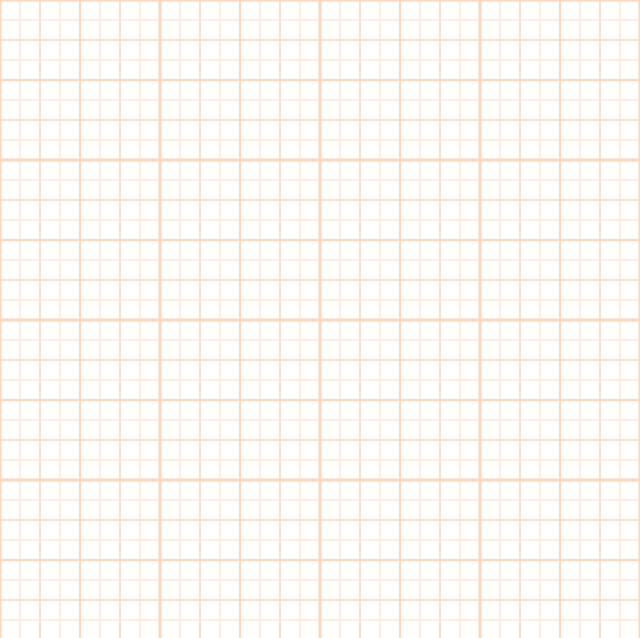
This pattern is drawn by a Shadertoy shader. Its source:

```glsl
const vec3 PAPER = vec3(1.0, 1.0, 0.995);
const vec3 INK = vec3(0.985, 0.848, 0.745);
const float MAJOR_PITCH = 0.25;  // fraction of canvas width
const int LEVELS = 4;            // each level halves the pitch
// Line widths from major to finest, as fractions of canvas width
const float LINE_WIDTHS[LEVELS] = float[LEVELS](0.0050, 0.0033, 0.0025, 0.0015);

// Share of a pixel covered by the nearest line, on each axis
vec2 lineCoverage(vec2 p, float pitch, float width, float pixel) {
    vec2 offset = abs(p - pitch * round(p / pitch));
    vec2 outer = min(offset + 0.5 * pixel, vec2(0.5 * width));
    vec2 inner = max(offset - 0.5 * pixel, vec2(-0.5 * width));
    return clamp((outer - inner) / pixel, 0.0, 1.0);
}

void mainImage(out vec4 fragColor, in vec2 fragCoord) {
    // Square units of canvas width, anchored at the top left
    float pixel = 1.0 / iResolution.x;
    vec2 p = vec2(fragCoord.x, iResolution.y - fragCoord.y) * pixel;

    // Nested rulings; shared positions keep the heaviest line
    vec2 ruling = vec2(0.0);
    float pitch = MAJOR_PITCH;
    for (int i = 0; i < LEVELS; i++) {
        ruling = max(ruling, lineCoverage(p, pitch, LINE_WIDTHS[i], pixel));
        pitch *= 0.5;
    }

    float ink = max(ruling.x, ruling.y);
    fragColor = vec4(mix(PAPER, INK, ink), 1.0);
}
```
